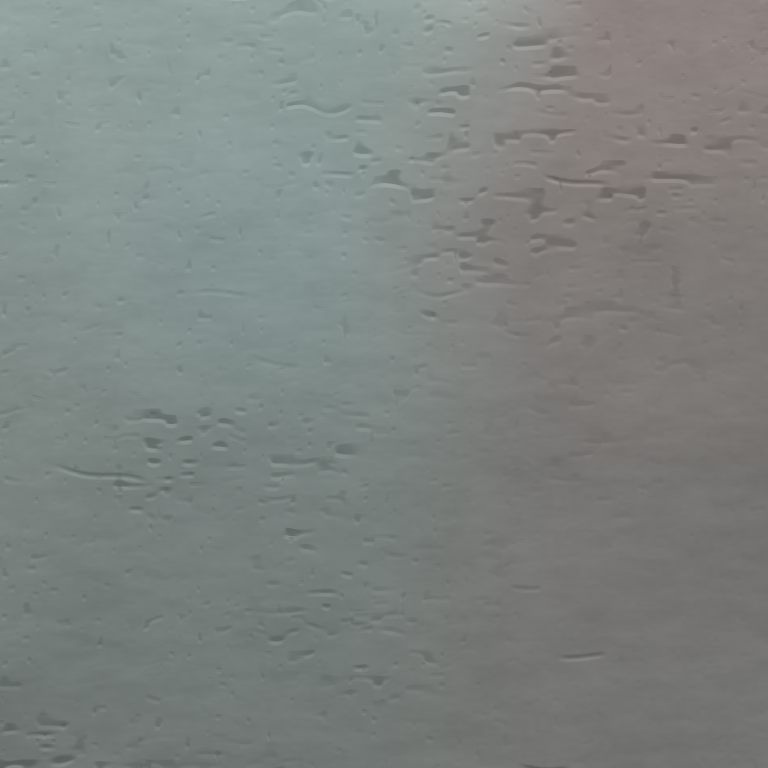
Give the GLSL for this texture, as a Shadertoy shader.

```glsl
float hash(vec2 p) {
    vec3 q = fract(vec3(p.xyx) * 0.1031);
    q += dot(q, q.yzx + 33.33);
    return fract((q.x + q.y) * q.z);
}

float noise(vec2 p) {
    vec2 cell = floor(p), f = fract(p);
    f = f * f * (3.0 - 2.0 * f);
    float low = mix(hash(cell), hash(cell + vec2(1, 0)), f.x);
    float high = mix(hash(cell + vec2(0, 1)), hash(cell + vec2(1, 1)), f.x);
    return mix(low, high, f.y);
}

float fbm(vec2 p) {
    float sum = 0.0, amplitude = 0.5;
    for (int i = 0; i < 4; i++) {
        sum += amplitude * noise(p);
        p = mat2(1.6, 0.6, -0.6, 1.6) * p * 1.17 + 17.3;
        amplitude *= 0.5;
    }
    return sum / 0.9375;
}

// Soft spot of light or tint
float glow(vec2 p, vec2 center, vec2 size) {
    vec2 d = (p - center) / size;
    return exp(-dot(d, d));
}

// Cool light on the left, warm on the right, brighter toward the top
vec3 wallLight(vec2 p) {
    vec3 coolLow = vec3(0.435, 0.462, 0.452);
    vec3 coolHigh = vec3(0.575, 0.640, 0.625);
    vec3 warmLow = vec3(0.447, 0.447, 0.437);
    vec3 warmHigh = vec3(0.555, 0.517, 0.505);
    float wobble = 0.14 * (fbm(p * 3.0) - 0.5);
    float height = clamp(p.y + wobble, 0.0, 1.0);
    vec3 cool = mix(coolLow, coolHigh, pow(height, 1.35));
    vec3 warm = mix(warmLow, warmHigh, pow(height, 1.7));
    vec3 color = mix(cool, warm, smoothstep(0.42, 0.80, p.x + wobble));
    color += vec3(-0.012, 0.004, 0.010) * glow(p, vec2(0.33, 0.66), vec2(0.18, 0.22));
    color += vec3(0.08, 0.09, 0.09) * glow(p, vec2(0.63, 1.02), vec2(0.10, 0.05));
    return color;
}

// Small flat dents gathered in patches
float pits(vec2 p) {
    vec2 bent = p + 0.012 * vec2(noise(p * 28.0), noise(p * 28.0 + 40.0));
    float patches = smoothstep(0.50, 0.72, fbm(p * 5.0 + 8.0));
    float smoothSide = smoothstep(0.45, 0.75, p.x) * (1.0 - smoothstep(0.4, 0.9, p.y));
    float dents = smoothstep(0.66, 0.92, noise(bent * vec2(44.0, 120.0)));
    float specks = smoothstep(0.82, 0.98, noise(bent * vec2(75.0, 125.0) + 60.0));
    float cover = 0.10 + 0.90 * patches;
    return (dents * cover + 0.45 * specks) * (1.0 - 0.75 * smoothSide);
}

// Thin curved stroke that tapers at both ends
float scratch(vec2 p, vec2 center, float angle, float halfLength, float width) {
    vec2 d = p - center;
    d = vec2(d.x * cos(angle) + d.y * sin(angle), d.y * cos(angle) - d.x * sin(angle));
    d.y += 0.003 * sin(d.x * 55.0 + center.x * 20.0);
    float taper = 1.0 - smoothstep(0.5, 1.0, abs(d.x) / halfLength);
    return taper * exp(-d.y * d.y / (width * width));
}

float scratches(vec2 p) {
    float sum = 0.0;
    for (int i = 0; i < 8; i++) {
        float id = float(i);
        vec2 center = vec2(hash(vec2(id, 3.1)), fract(0.53 + id * 0.618));
        float angle = 0.5 * (hash(vec2(id, 7.7)) - 0.5);
        float halfLength = mix(0.02, 0.07, hash(vec2(id, 11.3)));
        float strength = mix(0.25, 1.0, hash(vec2(id, 19.9)));
        sum += strength * scratch(p, center, angle, halfLength, 0.0022);
    }
    return sum;
}

float relief(vec2 p) {
    return pits(p) + 1.2 * scratches(p);
}

void mainImage(out vec4 fragColor, in vec2 fragCoord) {
    vec2 p = fragCoord / iResolution.y;
    vec3 color = wallLight(p);

    // Cloudy stains and faint horizontal trowel grain
    float stains = fbm(p * vec2(7.0, 10.0) + 31.0) - 0.5;
    float streaks = fbm(p * vec2(22.0, 75.0) + 12.0) - 0.5;
    float grain = noise(p * vec2(120.0, 190.0)) - 0.5;
    color += 0.040 * stains + 0.038 * streaks + 0.010 * grain;

    // Dark hollows with a lit lower lip
    float hollow = relief(p);
    float lip = relief(p + vec2(0.001, 0.0055));
    color += 0.065 * max(lip - hollow, 0.0) - 0.085 * hollow;

    fragColor = vec4(clamp(color, 0.0, 1.0), 1.0);
}
```
